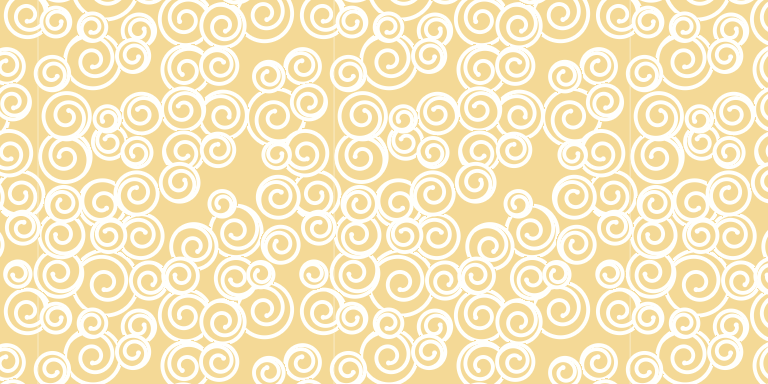
Give the GLSL for this pattern, as a Shadertoy shader.

```glsl
const float TAU = 6.2831853;
const float CELLS = 7.0;       // curls along each side of the repeating tile
const float TIGHTNESS = 0.42;  // radius ratio after one turn inward

vec3 hash3(vec2 cell) {
    vec3 h = fract(mod(cell, CELLS).xyx * vec3(0.1031, 0.1030, 0.0973) + 0.37);
    h += dot(h, h.yxz + 33.33);
    return fract((h.xxy + h.yzz) * h.zyx);
}

vec2 curlCentre(vec2 cell) {
    return cell + 0.5 + 0.54 * (hash3(cell).xy - 0.5);
}

float curlWeight(vec2 cell) {
    return mix(0.5, 1.7, hash3(cell + 3.0).z);
}

// Neighbours share the space between them according to weight.
float curlRadius(vec2 cell) {
    vec2 centre = curlCentre(cell);
    float weight = curlWeight(cell), radius = 1.0;
    for (int j = -1; j <= 1; j++)
    for (int i = -1; i <= 1; i++) {
        if (i == 0 && j == 0) continue;
        vec2 other = cell + vec2(i, j);
        float gap = distance(centre, curlCentre(other));
        radius = min(radius, 1.25 * gap * weight / (weight + curlWeight(other)));
    }
    return max(radius, 0.3);
}

// Distance to the rim and the spiral that leaves it toward the eye.
float curlDistance(vec2 p, float radius, vec3 rnd) {
    float r = length(p);
    float spin = rnd.x < 0.5 ? -1.0 : 1.0;
    float turn = fract(spin * atan(p.y, p.x + 1e-5) / TAU + rnd.y);
    float eyeRadius = 0.1 + 0.08 * radius;
    float endTurn = log(eyeRadius / radius) / log(TIGHTNESS);

    float d = abs(r - radius);
    for (int n = 0; n < 3; n++) {
        float t = turn + float(n);
        if (t < endTurn) d = min(d, abs(r - radius * pow(TIGHTNESS, t)));
    }
    // Rounded tip
    float tip = spin * (endTurn - rnd.y) * TAU;
    return min(d, distance(p, eyeRadius * vec2(cos(tip), sin(tip))) - 0.012);
}

void mainImage(out vec4 fragColor, in vec2 fragCoord) {
    float scale = CELLS / 0.771;
    vec2 p = (fragCoord / iResolution.y - vec2(0.099, 0.0)) * scale;
    float pixel = scale / iResolution.y;
    float halfWidth = 0.046;

    // Smaller curls lie on top of larger ones.
    float topRadius = 9.0, topLine = 9.0;
    float edgeRadius = 9.0, edgeLine = 9.0;
    for (int j = -1; j <= 1; j++)
    for (int i = -1; i <= 1; i++) {
        vec2 cell = floor(p) + vec2(i, j);
        vec2 q = p - curlCentre(cell);
        float radius = curlRadius(cell);
        float outside = length(q) - radius;
        if (outside < 0.0) {
            if (radius < topRadius) {
                topRadius = radius;
                topLine = curlDistance(q, radius, hash3(cell + 5.0));
            }
        } else if (outside < halfWidth + pixel && radius < edgeRadius) {
            edgeRadius = radius;
            edgeLine = outside;
        }
    }
    float line = edgeRadius < topRadius ? min(edgeLine, topLine) : topLine;
    float ink = clamp(0.5 + (halfWidth - line) / pixel, 0.0, 1.0);

    // Faint vertical seam between tiles
    float seam = abs(p.x - CELLS * round(p.x / CELLS));
    ink = max(ink, 0.45 * clamp(0.5 + (0.012 - seam) / pixel, 0.0, 1.0));

    fragColor = vec4(mix(vec3(0.955, 0.852, 0.59), vec3(1.0, 1.0, 0.99), ink), 1.0);
}
```
